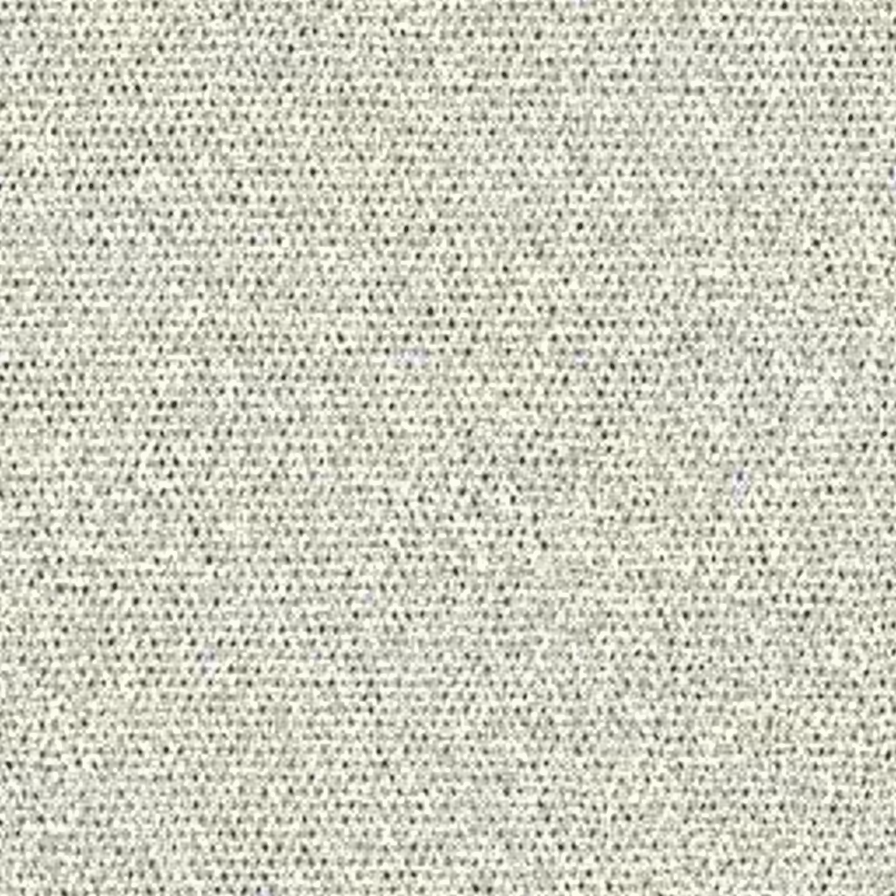
Reproduce this texture procedurally as a Shadertoy shader.

```glsl
float hash(vec2 p) {
    vec3 q = fract(p.xyx * 0.1031);
    q += dot(q, q.yzx + 33.33);
    return fract((q.x + q.y) * q.z);
}

float noise(vec2 p) {
    vec2 cell = floor(p), f = fract(p);
    f = f * f * (3.0 - 2.0 * f);
    return mix(mix(hash(cell), hash(cell + vec2(1, 0)), f.x),
               mix(hash(cell + vec2(0, 1)), hash(cell + vec2(1, 1)), f.x), f.y);
}

// Small dark gaps between the threads, each with a pale rim, staggered by row
float weaveGaps(vec2 p, float looseness) {
    float dark = 0.0;
    for (int j = -1; j <= 1; j++) {
        for (int i = -2; i <= 1; i++) {
            vec2 cell = floor(p) + vec2(i, j);
            vec2 jitter = vec2(hash(cell + 17.0), hash(cell + 71.0)) - 0.5;
            vec2 center = cell + 0.5 + jitter * mix(0.12, 0.4, looseness);
            center.x += 0.5 * mod(cell.y, 2.0);

            // Each gap leans and has its own size and depth
            vec2 d = p - center;
            d.x += d.y * (hash(cell + 131.0) - 0.5) * 0.5;
            d /= vec2(0.16, 0.23) * mix(0.85, 1.15, hash(cell + 197.0));
            float h = hash(cell + 251.0), r2 = dot(d, d);
            dark += (0.28 + 0.5 * h * h) * (exp(-0.5 * r2) - 0.18 * exp(-0.17 * r2));
        }
    }
    return dark;
}

void mainImage(out vec4 fragColor, in vec2 fragCoord) {
    vec2 uv = fragCoord / iResolution.xy;

    // Threads wander gently, and more so in loose patches
    float looseness = smoothstep(0.35, 0.8, noise(uv * vec2(3.5, 4.5) + 5.0));
    vec2 drift = vec2(noise(uv * vec2(6, 9)), noise(uv * vec2(4, 7) + 40.0)) - 0.5;
    vec2 wobble = vec2(noise(uv * 38.0 + 90.0), noise(uv * 34.0 + 150.0)) - 0.5;
    vec2 p = uv * vec2(67, 65) + drift * vec2(0.7, 0.35) + wobble * looseness * 0.4;

    // Cloth brightness: rounded weft rows, gaps, fibres and fine grain
    float depth = mix(0.88, 1.12, noise(uv * vec2(9, 15) + 210.0));
    float light = 0.86 - 0.025 * cos(6.2832 * (p.y - 0.5));
    light -= depth * weaveGaps(p, looseness);
    light += 0.14 * (noise(uv * vec2(220, 150) + 300.0) - 0.5);
    light += 0.34 * (noise(uv * 256.0 + 500.0) - 0.5);
    light = clamp(light, 0.2, 0.99);

    // Warm cream cast with a few faint lavender flecks
    vec3 color = light - vec3(0.0, 0.0, 0.06);
    float warmth = noise(uv * vec2(7, 16) + 700.0) - 0.5;
    color += warmth * vec3(0.008, 0.003, -0.02);
    float fleck = smoothstep(0.92, 1.0, noise(uv * vec2(17, 15) + 810.0));
    color += fleck * vec3(-0.01, -0.02, 0.06);

    fragColor = vec4(clamp(color, 0.0, 1.0), 1.0);
}
```
